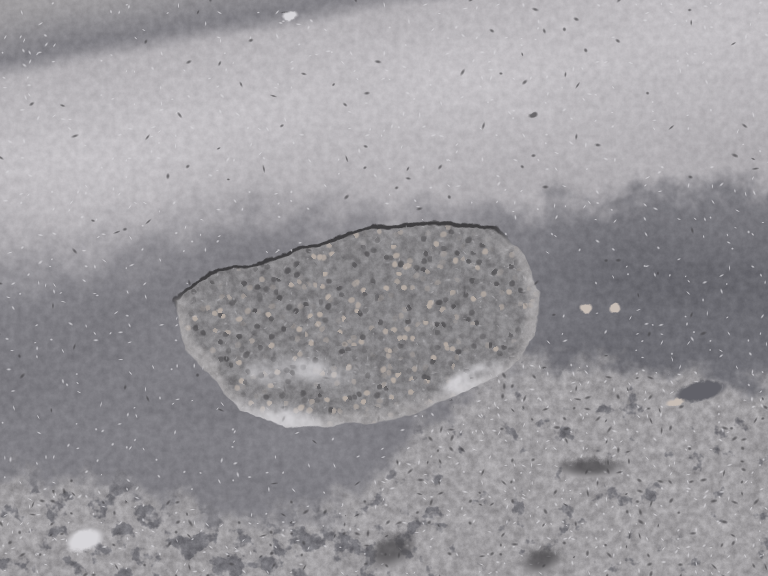
Give the GLSL for this texture, as a WebGL 2 fragment shader.

```glsl
#version 300 es
precision highp float;
// Weathered asphalt with pale and dark bands, grit and a shallow pothole.
uniform vec2 u_resolution;
out vec4 outColor;

const vec3 PALE = vec3(.755, .745, .76);
const vec3 DUST = vec3(.68, .67, .685);
const vec3 GRAVEL = vec3(.625, .617, .627);
const vec3 DAMP_LEFT = vec3(.495, .492, .515);
const vec3 DAMP_RIGHT = vec3(.425, .425, .45);
const vec3 BED = vec3(.52, .515, .525);
const vec3 RIM = vec3(.66, .65, .655);
const vec3 CHALK = vec3(.84, .835, .85);
const vec3 TAN = vec3(.71, .67, .64);
const vec3 TAR = vec3(.27, .265, .275);
const float STONE_FREQ = 85.;
const float GRAIN = .11;
const int CORNERS = 18;
const vec2 OUTLINE[CORNERS] = vec2[](
  vec2(.304, .479), vec2(.365, .526), vec2(.455, .543), vec2(.521, .568), vec2(.66, .608), vec2(.755, .613),
  vec2(.859, .604), vec2(.911, .557), vec2(.939, .493), vec2(.929, .418), vec2(.885, .361), vec2(.807, .319),
  vec2(.694, .274), vec2(.573, .259), vec2(.495, .255), vec2(.417, .288), vec2(.373, .34), vec2(.321, .392));

float ramp(float a, float b, float x) { return smoothstep(a, b, x); }

vec2 hash2(vec2 p) {
  vec3 q = fract(p.xyx * vec3(.1031, .103, .0973));
  q += dot(q, q.yzx + 33.33);
  return fract((q.xx + q.yz) * q.zy);
}

float gradDot(vec2 cell, vec2 f, vec2 corner) {
  float a = 6.283 * hash2(cell + corner).x;
  return dot(vec2(cos(a), sin(a)), f - corner);
}

float noise(vec2 p) {
  vec2 i = floor(p), f = p - i, u = f * f * (3. - 2. * f), e = vec2(1, 0);
  return mix(mix(gradDot(i, f, e.yy), gradDot(i, f, e.xy), u.x),
             mix(gradDot(i, f, e.yx), gradDot(i, f, e.xx), u.x), u.y);
}

float fbm(vec2 p) {
  float sum = 0., amp = 1.;
  for (int i = 0; i < 4; i++) { sum += amp * noise(p); p = p * 2.03 + 17.3; amp *= .55; }
  return sum;
}

// Signed distance to the pothole outline, negative inside.
float holeDistance(vec2 p) {
  float d = 9., side = 1.;
  for (int i = 0; i < CORNERS; i++) {
    vec2 a = OUTLINE[i], b = OUTLINE[(i + 1) % CORNERS], e = b - a, w = p - a;
    d = min(d, length(w - e * clamp(dot(w, e) / dot(e, e), 0., 1.)));
    if ((a.y > p.y) != (b.y > p.y) && w.x < e.x * w.y / e.y) side = -side;
  }
  return side * d;
}

// Soft rotated ellipse.
float blob(vec2 d, float w, float h, float angle, float soft) {
  float c = cos(angle), s = sin(angle);
  return 1. - ramp(1. - soft, 1. + soft, length(mat2(c, -s, s, c) * d / vec2(w, h)));
}

// Scattered slivers: one candidate per cell, kept with the given chance.
float chips(vec2 p, float freq, float chance, float size) {
  vec2 q = p * freq, cell = floor(q), r = hash2(cell + freq), s = hash2(cell + freq * 2. + 7.);
  float h = size * (.4 + .4 * s.y), soft = clamp(freq / (u_resolution.y * h), .15, .9);
  return step(r.x, chance) * blob(q - cell - .3 - .4 * s, size * (.7 + s.x), h, 6.28 * r.y, soft);
}

// Packed stones: random tone, then distance to the nearest centre.
vec2 stones(vec2 p) {
  vec2 best = vec2(0, 9);
  for (int k = 0; k < 9; k++) {
    vec2 c = floor(p) + vec2(k % 3 - 1, k / 3 - 1);
    float d = length(p - c - hash2(c));
    if (d < best.y) best = vec2(hash2(c + 51.).x, d);
  }
  return best;
}

void main() {
  vec2 p = gl_FragCoord.xy / u_resolution.y;
  float px = 1. / u_resolution.y, x = p.x, y = p.y;
  float broad = fbm(p * vec2(3, 7)), mid = fbm(p * 17. + 5.), fine = fbm(p * 75.);

  // Pale band and the shadowed upper left strip.
  float ridge = y - .71 - .19 * x, strip = y - .88 - .175 * x + .015 * broad;
  vec3 color = mix(DUST, PALE, exp(-ridge * ridge * 45.)) + .025 * broad;
  color = mix(color, mix(DAMP_LEFT, GRAVEL, ramp(0., .11, strip)), ramp(-.025, .022, strip));

  // Damp middle band.
  float upper = .545 + .085 * ramp(.1, .45, x) + .05 * ramp(.85, 1.33, x);
  float soft = mix(.1, .035, ramp(0., 1.1, x));
  vec3 damp = mix(DAMP_LEFT, DAMP_RIGHT, ramp(.75, 1.1, x)) + .03 * broad;
  float wet = 1. - ramp(-soft, soft, y - upper + .045 * mid);
  color = mix(color, damp, wet * (1. - .18 * ramp(.5, .65, y)));

  // Loose gravel with dark worn clumps.
  float lower = .17 - .06 * ramp(.15, .4, x) + .265 * ramp(.5, .93, x) - .035 * ramp(1., 1.33, x);
  float loose = 1. - ramp(-.035, .025, y - lower + .05 * mid);
  color = mix(color, GRAVEL + .045 * mid, loose);
  float wornZone = blob(p - vec2(.42, .06), .34, .16, -.2, .5);
  float worn = ramp(.3, .6, fbm(p * 26. + 31.) + .3 * wornZone);
  color = mix(color, DAMP_RIGHT - .03, worn * loose * .75) + GRAIN * fine * mix(.45, 1., loose);

  // Stony pothole floor, pale rim, chalk and cracked top edge.
  float d = holeDistance(p) + .006 * mid + .002 * fine;
  float inside = 1. - ramp(-px, px, d);
  vec2 stone = stones(p * STONE_FREQ + .4 * mid);
  float pebble = 1. - ramp(.25, .6, stone.y), top = ramp(-.02, .03, y - .42 - .17 * x);
  vec3 bed = BED + .035 * mid + GRAIN * fine;
  bed = mix(bed, TAN, pebble * ramp(.78, 1., stone.x));
  bed = mix(bed, TAR, .65 * pebble * (1. - ramp(0., .22, stone.x)));
  bed = mix(bed, RIM + .08 * fine, .8 * ramp(-.03, -.006, d + .012 * mid) * (1. - .85 * top));
  float chalk = blob(p - vec2(.825, .342), .06, .021, .4, .4)
    + .75 * blob(p - vec2(.52, .353), .085, .022, 0., .6) + .7 * blob(p - vec2(.475, .277), .11, .021, -.2, .6);
  color = mix(color, mix(bed, CHALK, clamp(chalk * (.65 + .9 * mid), 0., .9)), inside);
  float width = .003 + .002 * noise(p * 40.), crack = 1. - ramp(width - px, width + px, abs(d));
  color = mix(color, TAR * .8, crack * top * (1. - ramp(.85, .9, x)) * .9);

  // Scattered grit.
  float open = 1. - .6 * inside;
  float pale = max(chips(p, 38., .16, .08), chips(p + 3.7, 70., .1 + .13 * loose, .14));
  color = mix(color, CHALK, pale * open * .75);
  color = mix(color, TAR, chips(p + 9.1, 55., .04 + .2 * loose, .16) * open * .65);

  // Clods, pebbles and flakes.
  vec2 q = p + .004 * vec2(mid, fine);
  float clods = blob(q - vec2(1.025, .19), .045, .013, 0., .6) + blob(q - vec2(.94, .03), .028, .018, .3, .6)
    + blob(q - vec2(.68, .045), .035, .022, .4, .6) + blob(q - vec2(.925, .8), .008, .005, .3, .4);
  color = mix(color, TAR, clods * .7);
  color = mix(color, DAMP_RIGHT - .04, blob(q - vec2(1.215, .321), .043, .016, .2, .2));
  float pebbles = blob(q - vec2(1.042 + .026 * sign(x - 1.042), .465), .01, .008, 0., .25)
    + blob(q - vec2(1.172, .302), .015, .006, .1, .3);
  color = mix(color, TAN + .07, pebbles);
  float flakes = blob(q - vec2(.147, .062), .03, .018, .3, .3) + blob(q - vec2(.503, .973), .012, .008, .2, .3);
  outColor = vec4(clamp(mix(color, CHALK, flakes), 0., 1.), 1);
}
```
